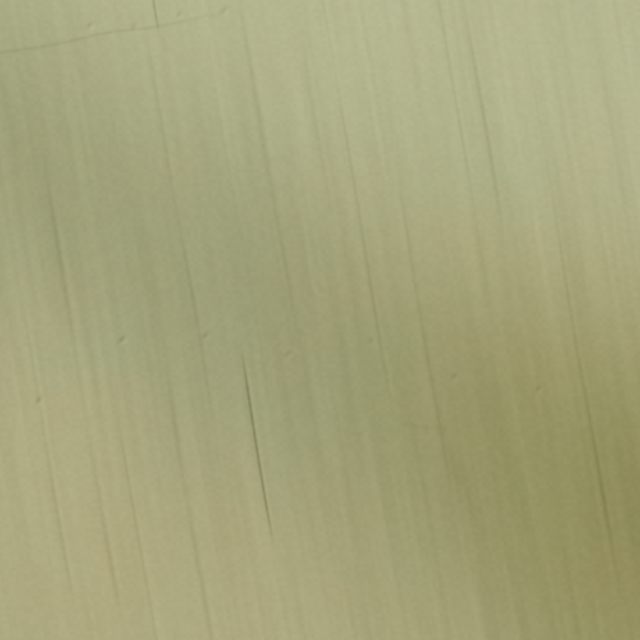
Write a three.js fragment shader that draws this texture.

```glsl
// Smooth olive-beige painted board with a soft diagonal shadow band.
// Fine slanted brush streaks, faint long scratches, a seam and small pits
// are added to the shading as slight changes of brightness.
varying vec2 vUv;

float hash(vec2 p) {
  return fract(sin(dot(p, vec2(127.1, 311.7))) * 43758.55);
}

float noise(vec2 p) {
  vec2 i = floor(p);
  vec2 f = fract(p);
  f = f * f * (3.0 - 2.0 * f);
  return mix(mix(hash(i), hash(i + vec2(1.0, 0.0)), f.x),
             mix(hash(i + vec2(0.0, 1.0)), hash(i + vec2(1.0, 1.0)), f.x), f.y);
}

float signedNoise(vec2 p) {
  return 2.0 * noise(p) - 1.0;
}

// Broad light: pale above and lower left, olive towards the lower right
vec3 boardColor(vec2 p) {
  vec3 pale = mix(vec3(0.685, 0.665, 0.505), vec3(0.71, 0.72, 0.57), smoothstep(0.1, 1.0, p.y));
  vec3 shadow = mix(vec3(0.605, 0.61, 0.455), vec3(0.565, 0.55, 0.355), smoothstep(0.35, 1.0, p.x));
  float side = p.y - 0.70 + 0.52 * p.x + 0.03 * signedNoise(p * 3.0);
  float spread = side > 0.0 ? 0.10 : mix(0.06, 0.25, p.x * p.x);
  float band = exp(-side * side / spread) * mix(0.78, 0.98, p.x);
  return mix(pale, shadow, band);
}

// Brush streaks in several widths, running along the grain
float brushStreaks(vec2 g) {
  float fine = signedNoise(g * vec2(135.0, 5.0));
  float medium = signedNoise(g * vec2(80.0, 3.5) + 17.0);
  float wide = signedNoise(g * vec2(24.0, 1.6) + 41.0);
  float patches = 0.6 + 0.7 * noise(g * vec2(5.0, 4.0) + 8.0);
  return (0.010 * fine + 0.009 * medium) * patches + 0.003 * wide;
}

// Soft groove with a barely lit edge, fading slowly at both ends
float groove(vec2 g, float x, float low, float high, float width) {
  float d = (g.x - x) / width;
  float fade = 0.25 * (high - low);
  float ends = smoothstep(low, low + fade, g.y) * (1.0 - smoothstep(high - fade, high, g.y));
  return (exp(-d * d) - 0.2 * exp(-(d - 2.0) * (d - 2.0))) * ends;
}

float scratches(vec2 g) {
  float depth = 0.0;
  for (int i = 0; i < 16; i++) {
    float k = float(i);
    float x = (k + 0.2 + 0.6 * hash(vec2(k, 3.0))) * 0.073;
    float low = 1.0 * hash(vec2(k, 7.0)) - 0.4;
    float high = low + 0.5 + 0.5 * hash(vec2(k, 11.0));
    float width = 0.0025 + 0.002 * hash(vec2(k, 19.0));
    float wear = 0.4 + 0.8 * noise(vec2(k * 5.0, g.y * 9.0));
    depth += (0.012 + 0.022 * hash(vec2(k, 23.0))) * wear * groove(g, x, low, high, width);
  }
  // The one clear scratch, and its short partner at the top
  depth += 0.095 * groove(g, 0.452, 0.13, 0.47, 0.0025);
  depth += 0.07 * groove(g, 0.409, 0.94, 1.10, 0.0024);
  return depth;
}

// Small slanted pits, each dark with a lighter lower rim
float pits(vec2 p) {
  float depth = 0.0;
  for (int i = 0; i < 11; i++) {
    float k = float(i);
    float upper = step(7.0, k);
    vec2 center = vec2(0.06 + 0.13 * k, 0.36 + 0.12 * hash(vec2(k, 31.0)));
    vec2 topCenter = vec2(0.14 + 0.07 * (k - 7.0), 0.92 + 0.07 * hash(vec2(k, 37.0)));
    vec2 q = p - mix(center, topCenter, upper);
    vec2 r = vec2(q.x + q.y, q.y - q.x) * 0.7071 / vec2(0.0062, 0.0035);
    vec2 rim = r + vec2(0.0, 1.7);
    depth += (0.025 + 0.045 * hash(vec2(k, 43.0))) * (exp(-dot(r, r)) - 0.4 * exp(-dot(rim, rim)));
  }
  return depth;
}

// Faint seam across the upper left corner
float seam(vec2 p) {
  float d = (p.y - 0.918 - 0.17 * p.x - 0.003 * signedNoise(p * 12.0)) / 0.003;
  return 0.03 * exp(-d * d) * (1.0 - smoothstep(0.2, 0.45, p.x));
}

// Shallow dent with a soft smear below it
float dent(vec2 p) {
  vec2 q = p - vec2(0.715, 0.26);
  q.x += 0.3 * q.y;
  vec2 smear = q / vec2(0.014, 0.07);
  float arc = (p.y - 0.333 + 0.15 * (p.x - 0.66)) / 0.004;
  float across = (p.x - 0.66) / 0.035;
  return 0.024 * exp(-dot(smear, smear)) + 0.016 * exp(-arc * arc - across * across);
}

void main() {
  vec2 p = vUv;
  float bend = 0.004 * signedNoise(p * vec2(3.0, 4.0));
  vec2 grain = vec2(p.x + 0.168 * p.y + bend, p.y);

  vec3 color = boardColor(p);
  color += brushStreaks(grain) - scratches(grain) - pits(p) - seam(p) - dent(p);

  // Weak pink and green mottling, then fine soft grain
  float tint = signedNoise(p * 11.0) + 0.8 * signedNoise(p * 30.0 + 5.0);
  color += tint * vec3(0.005, -0.002, -0.002);
  color += 0.009 * signedNoise(p * 180.0);

  gl_FragColor = vec4(color, 1.0);
}
```
